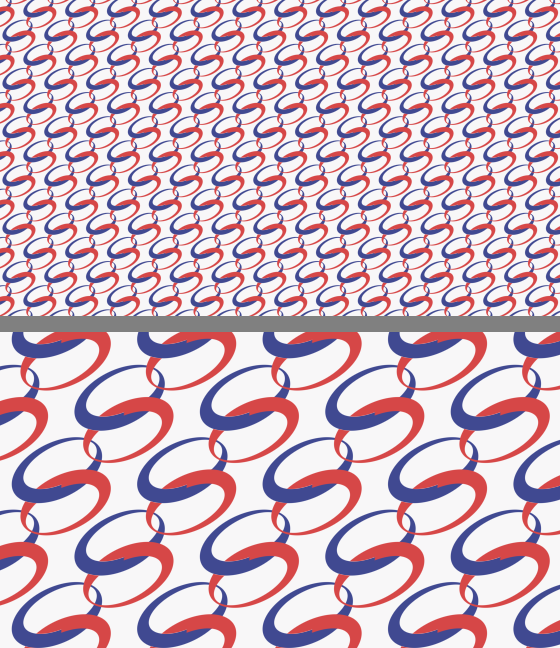
Top: the whole. Bottom: its middle third, enlarged.
Reproduce this pattern procedurally as a WebGL 2 fragment shader.

```glsl
#version 300 es
precision highp float;
// Linked blue and red rings on a pale ground, in a half-drop lattice.
// Each ring is a tilted ellipse with an off-centre elliptical hole; the red
// ring is the blue one turned by half a turn, and the pair is interlaced.

uniform vec2 u_resolution;
out vec4 fragColor;

// All lengths are fractions of the canvas height.
const vec2 PERIOD = vec2(0.1323, 0.15278);       // lattice cell
const vec2 ANCHOR = vec2(0.7215, 0.5803);        // centre of one motif
const vec2 RING_OFFSET = vec2(-0.0046, 0.0170);  // blue ring from motif centre
const vec2 OUTER_RADII = vec2(0.0512, 0.0293);
const vec2 HOLE_RADII = vec2(0.0421, 0.0201);
const vec2 HOLE_SHIFT = vec2(0.0057, 0.0040);    // along the tilted axes
const float TILT = 0.4625;                       // radians

const vec3 GROUND = vec3(0.972, 0.968, 0.972);
const vec3 BLUE = vec3(0.25, 0.285, 0.57);
const vec3 RED = vec3(0.84, 0.28, 0.28);

// Approximate signed distance to an axis-aligned ellipse.
float ellipseDistance(vec2 p, vec2 radii) {
    float scaled = length(p / radii);
    float slope = length(p / (radii * radii));
    return scaled * (scaled - 1.0) / max(slope, 1e-4);
}

// Coverage of the blue ring at a point relative to the motif centre.
float ringCoverage(vec2 p, float pixel) {
    float c = cos(TILT), s = sin(TILT);
    vec2 q = p - RING_OFFSET;
    q = vec2(c * q.x + s * q.y, c * q.y - s * q.x);
    float outer = ellipseDistance(q, OUTER_RADII);
    float hole = ellipseDistance(q - HOLE_SHIFT, HOLE_RADII);
    float band = max(outer, -hole);
    return 1.0 - smoothstep(-0.7 * pixel, 0.7 * pixel, band);
}

void main() {
    float pixel = 1.0 / u_resolution.y;
    vec2 p = gl_FragCoord.xy * pixel;

    // Two interleaved rectangular lattices form the half-drop layout.
    float blueCover = 0.0;
    float redCover = 0.0;
    for (int i = 0; i < 2; i++) {
        vec2 cell = (p - ANCHOR) / PERIOD + 0.5 * float(i);
        vec2 local = (fract(cell + 0.5) - 0.5) * PERIOD;
        float blueRing = ringCoverage(local, pixel);
        float redRing = ringCoverage(-local, pixel);

        // Blue crosses over red in the left half, under it in the right.
        float leftHalf = 1.0 - smoothstep(-pixel, pixel, local.x);
        blueCover = max(blueCover, blueRing);
        redCover = max(redCover, redRing * (1.0 - blueRing * leftHalf));
    }

    vec3 color = mix(GROUND, BLUE, blueCover);
    color = mix(color, RED, redCover);
    fragColor = vec4(color, 1.0);
}
```
